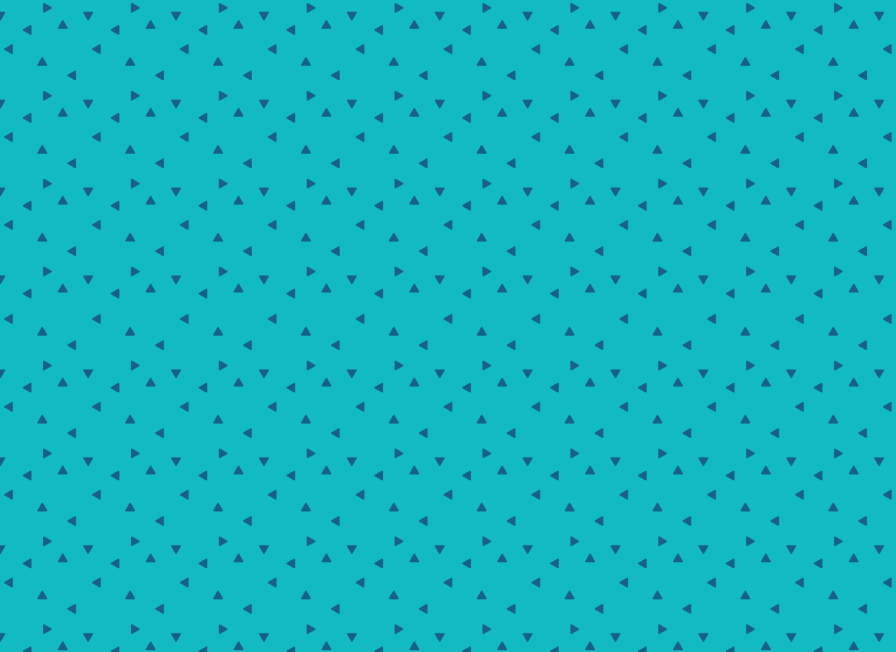
Reproduce this pattern procedurally as a Shadertoy shader.

```glsl
// Small rounded triangles scattered in a repeating tile on flat turquoise.

const vec3 TURQUOISE = vec3(0.07, 0.73, 0.76);
const vec3 DEEP_BLUE = vec3(0.09, 0.38, 0.53);

const float TILES_ACROSS = 10.195;
const float SEAM_Y = 3.485;        // height of the wider gap, in tiles from the top
const float SEAM_GAP = 0.07;       // extra space added at the seam
const float HALF_SIDE = 0.0447;    // triangle half side before rounding
const float CORNER_RADIUS = 0.0105;

// Pointing directions, in quarter turns (y runs downward)
const float RIGHT = 0.0, DOWN = 1.0, LEFT = 2.0, UP = 3.0;

// Triangles in one tile: centre x, centre y, direction
const int COUNT = 7;
const vec3 MOTIF[COUNT] = vec3[COUNT](
    vec3(0.539, 0.089, RIGHT),
    vec3(0.003, 0.183, DOWN),
    vec3(0.714, 0.279, UP),
    vec3(0.309, 0.341, LEFT),
    vec3(0.097, 0.559, LEFT),
    vec3(0.481, 0.700, UP),
    vec3(0.816, 0.858, LEFT)
);

// Signed distance to an equilateral triangle with its apex along +y
float triangleDistance(vec2 p, float halfSide) {
    const float ROOT3 = 1.73205;
    p.x = abs(p.x) - halfSide;
    p.y += halfSide / ROOT3;
    if (p.x + ROOT3 * p.y > 0.0) {
        p = vec2(p.x - ROOT3 * p.y, -ROOT3 * p.x - p.y) * 0.5;
    }
    p.x -= clamp(p.x, -2.0 * halfSide, 0.0);
    return -length(p) * sign(p.y);
}

// Rounded triangle whose bounding box is centred on the origin
float pointerDistance(vec2 p, float quarterTurns, float halfSide, float radius) {
    float angle = quarterTurns * 1.570796;
    vec2 forward = vec2(cos(angle), sin(angle));
    vec2 side = vec2(forward.y, -forward.x);
    vec2 local = vec2(dot(p, side), dot(p, forward));
    local.y += halfSide * 0.288675;
    return triangleDistance(local, halfSide) - radius;
}

// Nearest triangle over the endlessly repeated tile
float motifDistance(vec2 p) {
    float nearest = 1.0;
    for (int i = 0; i < COUNT; i++) {
        vec2 offset = p - MOTIF[i].xy;
        offset -= round(offset);
        nearest = min(nearest, pointerDistance(offset, MOTIF[i].z, HALF_SIDE, CORNER_RADIUS));
    }
    return nearest;
}

void mainImage(out vec4 fragColor, in vec2 fragCoord) {
    // Tile units, measured from the top left
    float pixel = TILES_ACROSS / iResolution.x;
    vec2 p = vec2(fragCoord.x, iResolution.y - fragCoord.y) * pixel;

    // Rows below the seam sit slightly lower
    p.y -= SEAM_GAP * step(SEAM_Y, p.y);

    float softness = 0.75 * pixel;
    float ink = 1.0 - smoothstep(-softness, softness, motifDistance(p));
    fragColor = vec4(mix(TURQUOISE, DEEP_BLUE, ink), 1.0);
}
```
